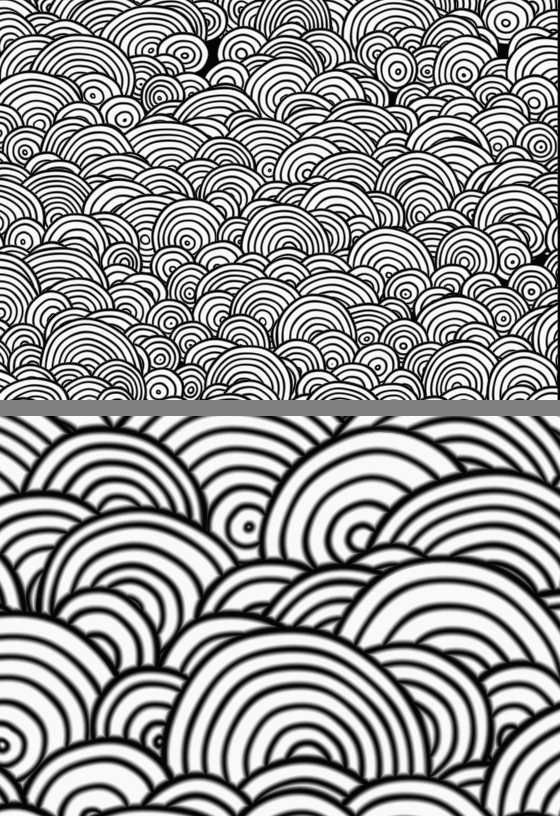
Top, the full canvas; bottom, a detail of the centre.
Give the GLSL for this pattern, as a Shadertoy shader.

```glsl
// Overlapping hand-inked domes filled with concentric rings, lower domes in front.

// Lengths are fractions of the canvas height
const vec3 PAPER = vec3(0.975);
const vec3 INK = vec3(0.02);
const vec2 CELL = vec2(0.107, 0.060);       // spacing of dome centres
const float JITTER = 0.66;                  // scatter inside a cell
const vec2 RADIUS = vec2(0.052, 0.122);     // smallest, largest dome
const vec2 STRETCH = vec2(0.9, 1.2);        // width against height
const vec2 RING_GAP = vec2(0.0125, 0.0172); // tightest, widest rings
const float TILT = 1.0;
const float RING_LINE = 0.0026;             // half line widths
const float OUTLINE = 0.0033;
const float SOFTNESS = 0.0027;
const float RIGHT_BORDER = 0.006;
const float TAU = 6.2831853;

struct Dome {
    float key;    // height of the centre, low is in front
    float inside; // distance inward from the outline
    float ring;   // distance to the nearest ring line
};

vec4 hash4(vec2 p) {
    vec4 q = fract(p.xyxy * vec4(0.1031, 0.1030, 0.0973, 0.1099));
    q += dot(q, q.wzxy + 33.33);
    return fract((q.xxyz + q.yzzw) * q.zywx);
}

Dome domeAt(vec2 p, vec2 cell) {
    vec4 place = hash4(cell + 71.0);
    vec4 form = hash4(cell + 213.0);

    // Staggered, scattered centre
    float stagger = 0.5 * mod(cell.y, 2.0);
    vec2 centre = (cell + 0.5 + JITTER * (place.xy - 0.5)) * CELL;
    centre.x += stagger * CELL.x;

    // Tilted ellipse
    float radius = mix(RADIUS.x, RADIUS.y, pow(place.z, 2.5));
    vec2 axes = vec2(mix(STRETCH.x, STRETCH.y, form.x), 1.0);
    float tilt = TILT * (form.y - 0.5);
    float c = cos(tilt), s = sin(tilt);
    vec2 q = mat2(c, -s, s, c) * (p - centre) / axes;

    // Inner rings drift off centre
    vec2 drift = vec2(0.36 * (form.z - 0.5), -0.1);
    q -= drift * (radius - min(length(q), radius));
    float r = length(q) + 1e-5;
    float squeeze = 1.0 + dot(drift, q) / r * step(r, radius);

    // Hand wobble from layered sines
    float angle = atan(q.y, q.x + 1e-6);
    float phase = TAU * form.w;
    float wobble = 1.0 + 0.025 * sin(2.0 * angle + phase)
                       + 0.015 * sin(3.0 * angle - 2.0 * phase)
                       + 0.006 * sin(7.0 * angle + 3.0 * phase);
    float slope = max(length(q / axes) / r, 0.5) * squeeze;
    float depth = radius - r * wobble;

    // Slightly uneven rings, drawn with an even line width
    float gap = mix(RING_GAP.x, RING_GAP.y, place.w);
    float n = depth / gap;
    float uneven = 0.13 * sin(phase);
    float density = 1.0 + 1.7 * uneven * cos(1.7 * n);
    n += uneven * sin(1.7 * n);
    float ring = abs(fract(n + 0.5) - 0.5) * gap / density;
    return Dome(centre.y, depth / slope, ring / slope);
}

float stroke(float distance, float halfWidth, float soft) {
    return 1.0 - smoothstep(-soft, soft, distance - halfWidth);
}

void mainImage(out vec4 fragColor, in vec2 fragCoord) {
    vec2 p = fragCoord / iResolution.y;
    float aspect = iResolution.x / iResolution.y;
    float soft = max(SOFTNESS, 0.7 / iResolution.y);
    vec2 home = floor(p / CELL);

    // Frontmost dome covering this point
    Dome front = Dome(1e3, 0.0, 0.0);
    for (int y = -3; y <= 3; y++)
    for (int x = -2; x <= 2; x++) {
        Dome d = domeAt(p, home + vec2(x, y));
        if (d.inside > 0.0 && d.key < front.key) front = d;
    }

    // Outer halves of the outlines lying in front of it
    float edge = abs(front.inside);
    for (int y = -3; y <= 3; y++)
    for (int x = -2; x <= 2; x++) {
        Dome d = domeAt(p, home + vec2(x, y));
        if (d.key < front.key) edge = min(edge, abs(d.inside));
    }

    // Ink on paper, with a thin dark right border
    float pressure = 1.0 + 0.1 * sin(p.x * 41.0 + 3.0 * sin(p.y * 37.0));
    float ink = max(stroke(front.ring, RING_LINE * pressure, soft),
                    stroke(edge, OUTLINE * pressure, soft));
    ink = max(ink, smoothstep(-soft, soft, p.x - aspect + RIGHT_BORDER));
    fragColor = vec4(mix(PAPER, INK, ink), 1.0);
}
```
